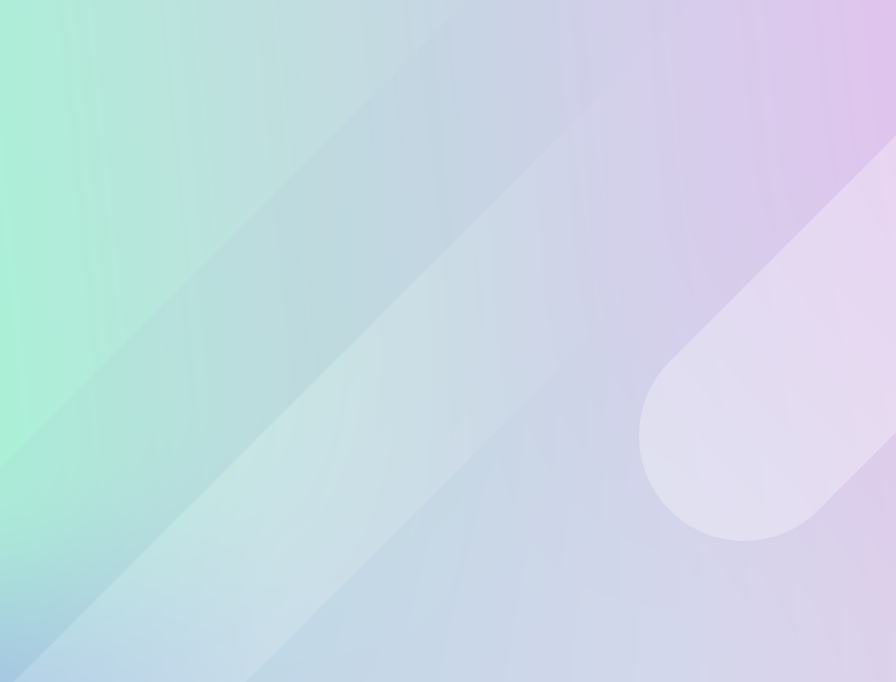
Write a Shadertoy shader that draws this background.

```glsl
const vec3 MINT = vec3(0.675, 0.938, 0.845);
const vec3 SEAFOAM = vec3(0.74, 0.885, 0.87);
const vec3 MIST = vec3(0.78, 0.842, 0.89);
const vec3 LAVENDER = vec3(0.833, 0.81, 0.92);
const vec3 ORCHID = vec3(0.877, 0.77, 0.93);
const vec3 SKY = vec3(0.65, 0.78, 0.89);
const vec3 ICE = vec3(0.757, 0.842, 0.905);
const vec3 PERIWINKLE = vec3(0.83, 0.845, 0.922);
const vec3 MAUVE = vec3(0.865, 0.82, 0.92);
const vec3 SHADE = vec3(0.66, 0.71, 0.85);

float ramp(float a, float b, float x) {
    return clamp((x - a) / (b - a), 0.0, 1.0);
}

// Soft coverage of the region where dist is negative
float cover(float dist, float blur) {
    return 1.0 - smoothstep(-blur, blur, dist);
}

// Signed distance to the diagonal y = x + offset, negative below it
float diagonal(vec2 p, float offset) {
    return (p.y - p.x - offset) * 0.70711;
}

float capsule(vec2 p, vec2 start, vec2 dir, float len, float radius) {
    vec2 q = p - start;
    return length(q - dir * clamp(dot(q, dir), 0.0, len)) - radius;
}

vec3 upperGradient(float x) {
    vec3 c = mix(MINT, SEAFOAM, ramp(0.0, 0.34, x));
    c = mix(c, MIST, ramp(0.34, 0.68, x));
    c = mix(c, LAVENDER, ramp(0.68, 0.97, x));
    return mix(c, ORCHID, ramp(0.97, 1.34, x));
}

vec3 lowerGradient(float x) {
    vec3 c = mix(SKY, ICE, ramp(0.0, 0.4, x));
    c = mix(c, PERIWINKLE, ramp(0.4, 1.0, x));
    return mix(c, MAUVE, ramp(1.0, 1.31, x));
}

void mainImage(out vec4 fragColor, in vec2 fragCoord) {
    vec2 p = fragCoord / iResolution.y;
    float blur = 0.8 / iResolution.y;

    // Background: the lower tint reaches higher towards the right
    float rise = smoothstep(-0.06, 0.29 + 0.42 * p.x, p.y);
    float tilted = p.x + 0.1 * (p.y - 0.65);
    vec3 color = mix(lowerGradient(p.x), upperGradient(tilted), rise);

    // Shaded diagonal band
    float top = cover(diagonal(p, 0.314), blur);
    float middle = cover(diagonal(p, -0.02), blur);
    float bottom = cover(diagonal(p, -0.36), blur);
    float shadeFade = 1.0 - 0.75 * smoothstep(0.4, 0.95, p.x);
    color = mix(color, SHADE, 0.095 * shadeFade * top * (1.0 - middle));

    // Light diagonal band, fading to the right
    float lightFade = 1.0 - smoothstep(0.4, 1.02, p.x);
    color = mix(color, vec3(1.0), 0.145 * lightFade * middle * (1.0 - bottom));

    // Pale rounded bar
    float bar = capsule(p, vec2(1.091, 0.361), vec2(0.70711), 2.0, 0.154);
    color = mix(color, vec3(1.0), 0.28 * cover(bar, blur));

    fragColor = vec4(color, 1.0);
}
```
